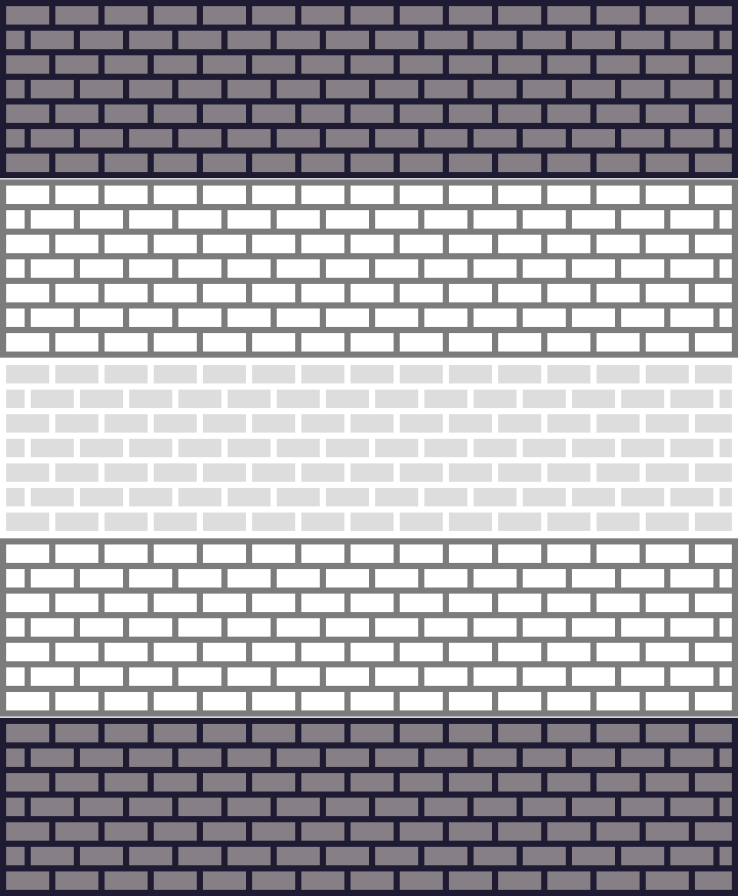
This pattern is drawn by a Shadertoy shader. Its source:

```glsl
// Lengths are in joint widths: the canvas is GRID.x joints wide
const vec2 GRID = vec2(120.0, 145.8);
const float JOINT = 1.0;
const vec2 PITCH = vec2(8.0, 4.0);      // brick plus one joint
const float PANEL_HEIGHT = 29.0;        // seven courses and a closing joint
const float PANEL_GAP = 0.2;
const float MIDDLE_PANEL = 2.0;

const vec3 GAP_COLOR = vec3(1.0);
const vec3 DARK_BRICK = vec3(0.527, 0.497, 0.527);
const vec3 DARK_JOINT = vec3(0.118, 0.106, 0.200);
const vec3 WHITE_BRICK = vec3(1.0);
const vec3 GREY_JOINT = vec3(0.485);
const vec3 PALE_BRICK = vec3(0.868);
const vec3 WHITE_JOINT = vec3(1.0);

// Share of a pixel lying inside an edge at signed distance d
float coverage(float d, float pixel) {
    return clamp(d / pixel + 0.5, 0.0, 1.0);
}

// Distance into a brick along one axis, negative in the joint
float brickSpan(float position, float pitch) {
    float cell = mod(position - 0.5 * JOINT, pitch) + 0.5 * JOINT;
    return min(cell - JOINT, pitch - cell);
}

// Bricks in running bond, trimmed by a one-joint border
float brickMask(vec2 p, vec2 pixel) {
    float course = floor((p.y - 0.5 * JOINT) / PITCH.y);
    float shift = 0.5 * PITCH.x * mod(course, 2.0);
    vec2 border = min(p - JOINT, vec2(GRID.x, PANEL_HEIGHT) - JOINT - p);
    vec2 inside = min(border, vec2(brickSpan(p.x + shift, PITCH.x),
                                   brickSpan(p.y, PITCH.y)));
    return coverage(inside.x, pixel.x) * coverage(inside.y, pixel.y);
}

void mainImage(out vec4 fragColor, in vec2 fragCoord) {
    vec2 pixel = GRID / iResolution.xy;
    vec2 p = fragCoord * pixel;
    p.y = GRID.y - p.y;

    // Stacked panels, each owning half of the gap on either side
    float panelPitch = PANEL_HEIGHT + PANEL_GAP;
    float panel = floor((p.y + 0.5 * PANEL_GAP) / panelPitch);
    p.y -= panel * panelPitch;

    // Colours mirror about the middle panel
    float ring = abs(panel - MIDDLE_PANEL);
    vec3 brick = ring > 1.5 ? DARK_BRICK : ring > 0.5 ? WHITE_BRICK : PALE_BRICK;
    vec3 joint = ring > 1.5 ? DARK_JOINT : ring > 0.5 ? GREY_JOINT : WHITE_JOINT;

    vec3 color = mix(joint, brick, brickMask(p, pixel));
    float panelMask = coverage(min(p.y, PANEL_HEIGHT - p.y), pixel.y);
    fragColor = vec4(mix(GAP_COLOR, color, panelMask), 1.0);
}
```
